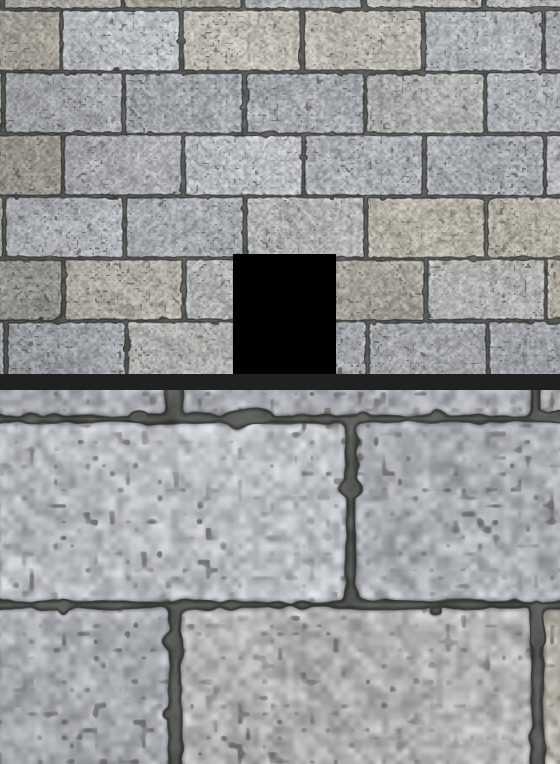
Top, the full canvas; bottom, a detail of the centre.
Write a Shadertoy shader that draws this texture.

```glsl
// Concrete block wall in running bond with recessed dark mortar and a black opening.
// Each block is a rounded box with noise-worn edges, its own tint and a pitted grain.
// Lengths are in canvas heights; rows are counted downward from the top joint.

const vec2  PITCH       = vec2(0.3222, 0.1665);   // block plus joint
const vec2  JOINT_HALF  = vec2(0.0058, 0.0043);
const float TOP_JOINT   = 0.0255;                 // depth of the first joint
const float EVEN_SHIFT  = 0.1640;                 // first upright joint, even rows
const float ODD_SHIFT   = 0.0070;                 // first upright joint, odd rows
const float ROW_DRIFT   = 0.0017;
const float JITTER      = 0.0035;
const float CORNER      = 0.0060;
const float GRAIN_SCALE = 165.0;
const vec2  OPENING_MIN = vec2(0.6226, -0.1);
const vec2  OPENING_MAX = vec2(0.8988, 0.3210);

const vec3 WARM_BLOCK   = vec3(0.685, 0.670, 0.630);
const vec3 COOL_BLOCK   = vec3(0.690, 0.705, 0.725);
const vec3 PIT_COLOR    = vec3(0.350, 0.350, 0.325);
const vec3 MORTAR       = vec3(0.345, 0.355, 0.345);
const vec3 MORTAR_SHADE = vec3(0.170, 0.175, 0.165);
const vec3 OPENING      = vec3(0.005);

float hash(vec2 p) {
    return fract(sin(dot(p, vec2(127.1, 311.7))) * 43758.5453);
}

float noise(vec2 p) {
    vec2 i = floor(p), f = fract(p);
    f = f * f * (3.0 - 2.0 * f);
    return mix(mix(hash(i), hash(i + vec2(1, 0)), f.x),
               mix(hash(i + vec2(0, 1)), hash(i + vec2(1, 1)), f.x), f.y);
}

float fbm(vec2 p) {
    float sum = 0.0, weight = 0.5;
    for (int i = 0; i < 4; i++) {
        sum += weight * noise(p);
        p = p * 2.03 + 17.3;
        weight *= 0.5;
    }
    return sum / 0.9375;
}

float roundedBox(vec2 p, vec2 halfSize, float radius) {
    vec2 d = abs(p) - halfSize + radius;
    return length(max(d, 0.0)) + min(max(d.x, d.y), 0.0) - radius;
}

// Position from the block centre; id receives column and row.
vec2 blockCell(vec2 p, out vec2 id) {
    float depth = (1.0 - p.y - TOP_JOINT) / PITCH.y;
    id.y = floor(depth);
    float shift = mix(EVEN_SHIFT, ODD_SHIFT, mod(id.y, 2.0)) + ROW_DRIFT * id.y;
    float along = (p.x - shift) / PITCH.x;
    id.x = floor(along);
    vec2 local = (vec2(along, -depth) - vec2(id.x, -id.y) - vec2(0.5, -0.5)) * PITCH;
    return local + JITTER * (vec2(hash(id + 3.1), hash(id + 8.7)) - 0.5);
}

// Tint, mottling, grain and pits of a block face.
vec3 blockFace(vec2 p, vec2 id, float edge) {
    float tone = hash(id + 21.0);
    vec3 color = mix(WARM_BLOCK, COOL_BLOCK, smoothstep(0.1, 0.75, hash(id + 5.0)));
    color *= mix(0.91, 1.06, tone);
    color *= 1.0 + 0.16 * (fbm(p * 13.0 + id * 7.0) - 0.5);

    float coarse = noise(p * GRAIN_SCALE * 0.6 + 31.0);
    float fine = noise(p * GRAIN_SCALE);
    color += 0.13 * (coarse - 0.5) + 0.16 * (fine - 0.5);

    float patches = smoothstep(0.3, 0.7, fbm(p * 18.0 + 50.0));
    float pits = smoothstep(0.70, 0.92, noise(p * GRAIN_SCALE * 0.85 + 73.0));
    color = mix(color, PIT_COLOR, pits * mix(0.25, 0.75, patches));

    // Grime on the arris, paler smooth border just inside it
    float border = smoothstep(-0.012, -0.004, edge);
    color += 0.035 * border;
    return color * (1.0 - 0.25 * smoothstep(-0.004, 0.001, edge));
}

void mainImage(out vec4 fragColor, in vec2 fragCoord) {
    vec2 p = fragCoord / iResolution.y;
    float aspect = iResolution.x / iResolution.y;
    float pixel = 1.0 / iResolution.y;

    // Block outline, roughened and chipped
    vec2 id;
    vec2 local = blockCell(p, id);
    float edge = roundedBox(local, 0.5 * PITCH - JOINT_HALF, CORNER);
    edge += 0.0040 * (noise(p * 95.0) - 0.5) + 0.0025 * (noise(p * 32.0) - 0.5);
    edge += 0.0060 * smoothstep(0.76, 0.98, noise(p * 45.0 + 11.0));

    // Mortar, shaded where it meets the blocks
    float shade = 1.0 - smoothstep(0.0005, 0.0050, edge);
    vec3 color = mix(MORTAR, MORTAR_SHADE, 0.75 * shade);
    color *= 0.75 + 0.5 * fbm(p * 60.0);

    float cover = 1.0 - smoothstep(-pixel, pixel, edge);
    color = mix(color, blockFace(p, id, edge), cover);

    // Light falls off toward the left side and the foot of the wall
    color *= mix(0.90, 1.01, smoothstep(0.0, 0.35, p.x / aspect));
    color *= mix(0.96, 1.01, smoothstep(0.0, 0.4, p.y));

    vec2 center = 0.5 * (OPENING_MIN + OPENING_MAX);
    float hole = roundedBox(p - center, 0.5 * (OPENING_MAX - OPENING_MIN), 0.0);
    color = mix(OPENING, color, smoothstep(-0.5 * pixel, 0.5 * pixel, hole));
    fragColor = vec4(clamp(color, 0.0, 1.0), 1.0);
}
```
